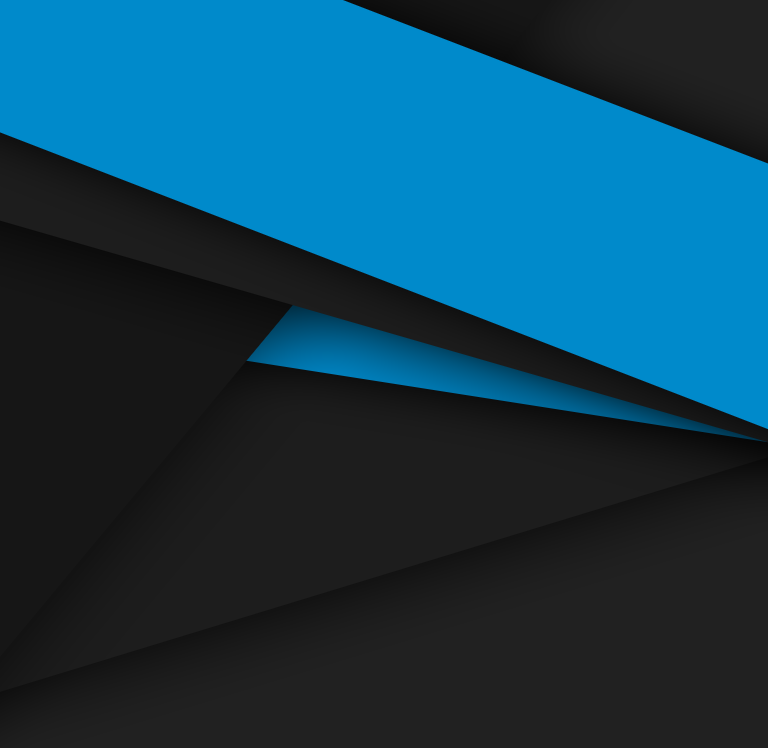
A Shadertoy shader for this background:

```glsl
// Overlapping dark paper sheets with a broad blue diagonal band and soft shadows.

#define BLUE vec3(0.0, 0.541, 0.797)
#define FLOOR_GREY vec3(0.130)
#define SHEET_GREY vec3(0.112)
#define DARK_GREY vec3(0.088)
#define SHADOW_WIDTH 0.115
#define ASPECT 0.9714

// Signed distance to the line from a to b, positive on its left side.
float side(vec2 p, vec2 a, vec2 b) {
    vec2 dir = normalize(b - a);
    return dir.x * (p.y - a.y) - dir.y * (p.x - a.x);
}

// Light left at a distance outside an edge; it fades to full over width.
float shade(float d, float strength, float width) {
    float fade = 1.0 - clamp(d / width, 0.0, 1.0);
    return 1.0 - strength * fade * fade;
}

// Lays a sheet over the scene where d is positive, with a shadow outside it.
vec3 layer(vec3 below, vec3 sheet, float d, float pixel, float strength, float width) {
    float cover = clamp(d / pixel + 0.5, 0.0, 1.0);
    return mix(below * shade(-d, strength, width), sheet, cover);
}

void mainImage(out vec4 fragColor, in vec2 fragCoord) {
    // The canvas is one unit wide.
    vec2 p = fragCoord / iResolution.xy * vec2(1.0, ASPECT);
    float pixel = 1.0 / iResolution.x;

    // Sheet edges
    float bandTop = side(p, vec2(0.4466, 0.9714), vec2(1.0, 0.7591));
    float bandBottom = side(p, vec2(0.0, 0.7995), vec2(1.0, 0.4141));
    float stripEdge = side(p, vec2(0.0, 0.6849), vec2(1.0, 0.3971));
    float wedgeEdge = side(p, vec2(0.3229, 0.5026), vec2(1.0, 0.3971));
    float leftEdge = side(p, vec2(0.0, 0.1185), vec2(0.3815, 0.5755));
    float lowerEdge = side(p, vec2(0.0, 0.0729), vec2(1.0, 0.3776));
    float cornerEdge = side(p, vec2(0.6576, 0.8997), vec2(0.7135, 0.9714));

    // Sheets below the band, from back to front
    vec3 color = layer(FLOOR_GREY, SHEET_GREY, lowerEdge, pixel, 0.45, SHADOW_WIDTH);
    color = layer(color, BLUE, wedgeEdge, pixel, 0.45, 0.07);
    color = layer(color, DARK_GREY, leftEdge, pixel, 0.35, SHADOW_WIDTH);
    color = layer(color, SHEET_GREY, stripEdge, pixel, 0.5, SHADOW_WIDTH);
    color = layer(color, BLUE, bandBottom, pixel, 0.45, 0.07);

    // Sheets in the upper right corner, shaded by the band
    vec3 corner = layer(FLOOR_GREY, DARK_GREY, cornerEdge, pixel, 0.35, SHADOW_WIDTH);
    corner *= shade(bandTop, 0.5, 0.09);
    color = mix(color, corner, clamp(bandTop / pixel + 0.5, 0.0, 1.0));

    fragColor = vec4(color, 1.0);
}
```
